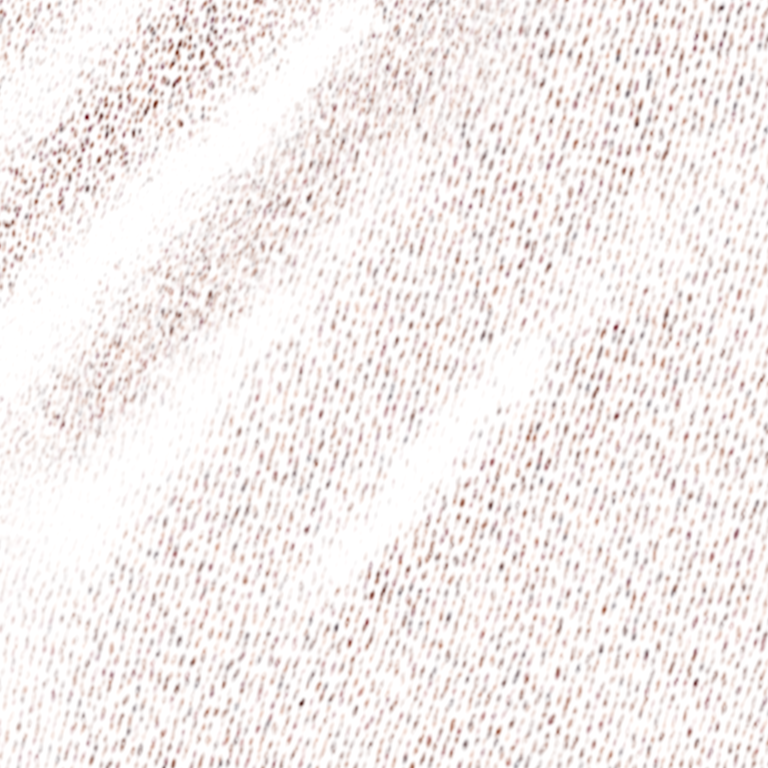
A Shadertoy shader for this texture:

```glsl
// Pale knitted cloth: leaning columns of fine, tinted stitch dashes on white.
// Diagonal folds bleach the stitches away and shaded creases deepen them;
// towards the upper left the knit turns into a finer, irregular grain.

const vec3 WARM_INK = vec3(0.42, 1.00, 1.25);  // light absorbed per channel
const vec3 COOL_INK = vec3(1.00, 1.00, 0.92);
const vec3 ROSE_INK = vec3(0.60, 1.08, 0.95);
const float INK_STRENGTH = 0.43;
const float BLEACH = 0.018;

vec3 hash3(vec2 cell) {
    vec3 h = fract(cell.xyx * vec3(0.1031, 0.1030, 0.0973));
    h += dot(h, h.yxz + 33.33);
    return fract((h.xxy + h.yzz) * h.zyx);
}

float valueNoise(vec2 p) {
    vec2 cell = floor(p), f = fract(p);
    f = f * f * (3.0 - 2.0 * f);
    float low = mix(hash3(cell).x, hash3(cell + vec2(1, 0)).x, f.x);
    float high = mix(hash3(cell + vec2(0, 1)).x, hash3(cell + vec2(1, 1)).x, f.x);
    return mix(low, high, f.y);
}

// Soft streak from a to b, its width tapering from widthA to widthB
float streak(vec2 p, vec2 a, vec2 b, float widthA, float widthB) {
    vec2 axis = b - a;
    float t = clamp(dot(p - a, axis) / dot(axis, axis), 0.0, 1.0);
    float d = length(p - a - axis * t) / mix(widthA, widthB, t);
    return exp(-d * d);
}

// Light absorbed by jittered dashes; one dash per cell of a sheared grid
vec3 stitches(vec2 p, vec2 count, vec2 jitter, vec2 size, float seed) {
    vec2 grid = vec2(p.x - 0.28 * p.y, p.y + 0.15 * p.x) * count + seed;
    vec2 home = floor(grid);
    vec3 ink = vec3(0.0);
    for (int j = -1; j <= 1; j++) {
        for (int i = -1; i <= 1; i++) {
            vec2 cell = home + vec2(i, j);
            vec3 place = hash3(cell);
            vec3 look = hash3(cell + 217.0);
            vec2 d = (grid - cell - 0.5 - jitter * (place.xy - 0.5)) / size;
            vec3 tint = mix(WARM_INK, COOL_INK, 0.5 * look.y + 0.4 * look.x);
            tint = mix(tint, ROSE_INK, 0.5 * step(0.80, look.z));
            ink += tint * (0.40 + 1.2 * look.x) * exp(-dot(d, d));
        }
    }
    return ink;
}

// Local depth of the stitches: creases add, folds bleach
float clothTone(vec2 p) {
    float tone = 0.56;
    tone += 0.42 * streak(p, vec2(-0.02, 0.66), vec2(0.28, 1.00), 0.06, 0.07);
    tone += 0.25 * streak(p, vec2(0.10, 0.45), vec2(0.52, 0.93), 0.05, 0.06);
    tone += 0.20 * streak(p, vec2(0.45, 0.20), vec2(0.83, 0.58), 0.05, 0.05);
    tone += 0.10 * streak(p, vec2(0.70, 0.75), vec2(0.90, 1.00), 0.12, 0.15);

    tone *= 1.0 - 0.97 * streak(p, vec2(-0.05, 0.48), vec2(0.46, 0.99), 0.085, 0.032);
    tone *= 1.0 - 0.85 * streak(p, vec2(0.10, 0.315), vec2(0.37, 0.595), 0.070, 0.040);
    tone *= 1.0 - 0.50 * streak(p, vec2(0.42, 0.65), vec2(0.53, 0.79), 0.035, 0.040);
    tone *= 1.0 - 0.90 * streak(p, vec2(0.43, 0.26), vec2(0.68, 0.52), 0.034, 0.034);
    tone *= 1.0 - 0.45 * streak(p, vec2(0.38, 0.22), vec2(0.76, 0.60), 0.040, 0.045);
    tone *= 1.0 - 0.80 * streak(p, vec2(-0.03, 0.79), vec2(0.20, 1.03), 0.070, 0.050);
    tone *= 1.0 - 0.60 * streak(p, vec2(-0.02, 0.14), vec2(0.03, 0.30), 0.150, 0.130);
    tone *= 1.0 - 0.35 * streak(p, vec2(0.82, 0.66), vec2(0.97, 0.74), 0.080, 0.100);

    float mottle = 0.5 * valueNoise(p * 9.0) + 0.5 * valueNoise(p * 30.0 + 7.0);
    return max(tone * (0.78 + 0.44 * mottle), 0.05);
}

void mainImage(out vec4 fragColor, in vec2 fragCoord) {
    vec2 p = fragCoord / iResolution.xy;

    // Gentle drape bends the columns and ragged noise breaks the fold edges
    vec2 drape = vec2(valueNoise(p * 5.0), valueNoise(p * 5.0 + 31.0)) - 0.5;
    vec2 ragged = vec2(valueNoise(p * 60.0), valueNoise(p * 60.0 + 53.0)) - 0.5;
    float tone = clothTone(p + 0.020 * drape + 0.035 * ragged);

    // Regular knit, giving way to fine grain at the upper left
    vec3 knit = stitches(p + 0.012 * drape, vec2(82.0, 78.0),
                         vec2(0.35, 0.85), vec2(0.26, 0.45), 40.0);
    vec3 grain = stitches(p + 0.012 * drape, vec2(112.0, 96.0),
                          vec2(0.80, 0.95), vec2(0.31, 0.42), 90.0);
    float grainShare = smoothstep(0.15, 0.60, p.y - p.x + 0.15 * drape.x);
    vec3 ink = mix(knit, grain, grainShare);

    // Fibre texture within the dashes
    ink *= 0.55 + 0.9 * valueNoise(p * vec2(230.0, 190.0) + 11.0);

    vec3 absorbed = max(INK_STRENGTH * tone * ink - BLEACH, 0.0);
    fragColor = vec4(clamp(1.0 - absorbed, 0.0, 1.0), 1.0);
}
```
